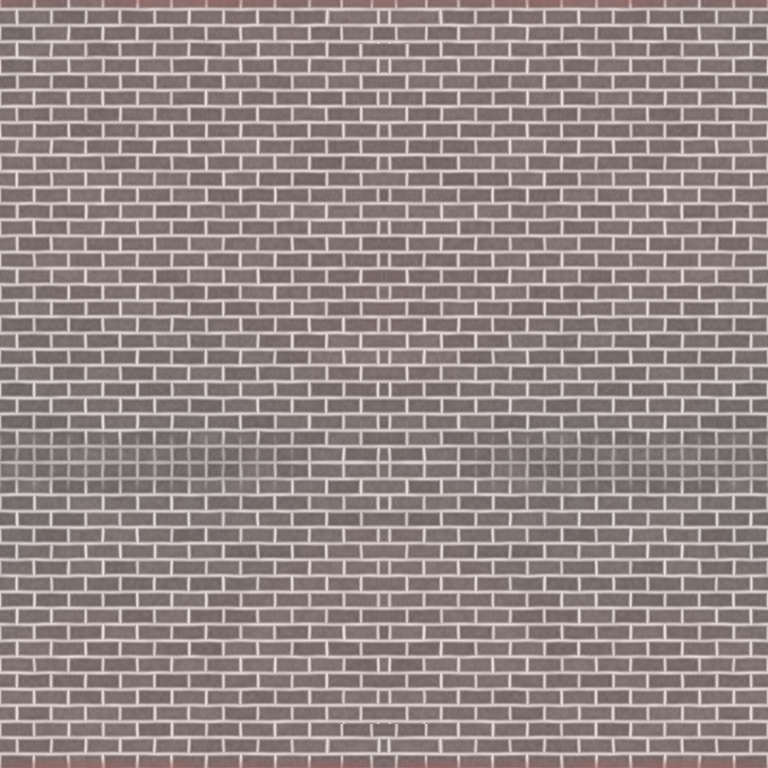
A WebGL 2 fragment shader for this texture:

```glsl
#version 300 es
precision highp float;
// Grey-brown running-bond brick wall with soft pale mortar, folded about
// a vertical centre line and a horizontal seam. Mortar lines are Gaussian
// profiles of distance; hashed noise adds tone, grain and uneven wear.
uniform vec2 u_resolution;
out vec4 fragColor;

const vec2 BRICK = vec2(0.0448, 0.02108);   // brick pitch across and up
const float SEAM_Y = 0.3978;                // height of the mirrored seam
const float FIRST_JOINT = 0.0075;           // half width of the small middle brick
const vec2 MORTAR_WIDTH = vec2(0.00160, 0.00178);
const vec3 BRICK_COLOR = vec3(0.487, 0.437, 0.427);
const vec3 MORTAR_COLOR = vec3(0.915, 0.875, 0.865);
const vec3 EDGE_RED = vec3(0.62, 0.40, 0.40);

float hash(vec2 p) {
  vec3 q = fract(vec3(p.xyx) * 0.1031);
  q += dot(q, q.yzx + 33.33);
  return fract((q.x + q.y) * q.z);
}

float valueNoise(vec2 p) {
  vec2 cell = floor(p);
  vec2 f = fract(p);
  f = f * f * (3.0 - 2.0 * f);
  float low = mix(hash(cell), hash(cell + vec2(1, 0)), f.x);
  float high = mix(hash(cell + vec2(0, 1)), hash(cell + vec2(1, 1)), f.x);
  return mix(low, high, f.y);
}

// Signed noise, -1 to 1
float signedNoise(vec2 p) {
  return valueNoise(p) * 2.0 - 1.0;
}

// Distance to the nearest multiple of pitch
float lineDistance(float x, float pitch) {
  return abs(x - pitch * round(x / pitch));
}

float softLine(float dist, float width) {
  return exp(-0.5 * dist * dist / (width * width));
}

// Displaces the joints of the odd bricks in the middle near top and bottom
float keystoneShift(float x, float y, float oddRow) {
  float nearEnd = step(0.443, abs(y - 0.5));
  float nearMiddle = 1.0 - smoothstep(0.008, 0.08, x);
  return nearEnd * nearMiddle * mix(-0.009, 0.023, oddRow);
}

void main() {
  vec2 uv = gl_FragCoord.xy / u_resolution;
  float pixel = 1.0 / min(u_resolution.x, u_resolution.y);

  // Fold the wall, then bend its lines slightly
  vec2 wall = vec2(abs(uv.x - 0.5), abs(uv.y - SEAM_Y));
  vec2 grainPoint = vec2(wall.x, uv.y);
  vec2 wobble = vec2(signedNoise(grainPoint * 55.0),
                     signedNoise(grainPoint * 48.0 + 19.0));
  vec2 bent = wall + wobble * vec2(0.0007, 0.0005);

  // Rows alternate by half a brick
  float row = floor(bent.y / BRICK.y);
  float oddRow = mod(row, 2.0);
  float along = bent.x - FIRST_JOINT - 0.5 * BRICK.x * oddRow;
  along += keystoneShift(wall.x, uv.y, oddRow);
  float side = step(SEAM_Y, uv.y);
  vec2 brickId = vec2(floor(along / BRICK.x) + 9.0, row + 50.0 * side);
  vec2 jointId = vec2(round(along / BRICK.x) + 71.0, brickId.y);

  // Bed and head joints, with a faint second set blended in at the seam
  vec2 width = max(MORTAR_WIDTH, vec2(0.55 * pixel));
  float bedDist = lineDistance(bent.y, BRICK.y);
  float headDist = lineDistance(along, BRICK.x);
  float ghostDist = lineDistance(along + 0.5 * BRICK.x, BRICK.x);
  float blend = smoothstep(0.06, 0.20, wall.x)
              * (1.0 - smoothstep(0.015, 0.045, wall.y));
  float wear = valueNoise(grainPoint * vec2(60.0, 90.0));
  float bed = softLine(bedDist, width.y) * mix(0.70, 0.96, wear);
  float head = softLine(headDist, width.x) * mix(0.80, 1.04, hash(jointId));
  float ghost = softLine(ghostDist, width.x) * 0.50 * blend;
  bed *= 1.0 - 0.25 * blend;
  head *= 1.0 - 0.35 * blend;
  float mortar = clamp(max(max(bed, head), ghost), 0.0, 1.0);

  // Brick tone, fine grain and a dark rim beside the mortar
  float tone = (hash(brickId) - 0.5) * 0.045;
  float grain = 0.020 * signedNoise(grainPoint * vec2(330.0, 240.0))
              + 0.014 * signedNoise(grainPoint * vec2(140.0, 200.0) + 7.0);
  float rimDist = min(bedDist - 0.0042, headDist - 0.0042);
  float rim = softLine(rimDist, 0.0014) * 0.030;
  vec3 color = BRICK_COLOR + tone + grain - rim;
  color = mix(color, MORTAR_COLOR, mortar);

  // Broad warm and cool drifts, cooler towards the seam and the sides
  float drift = signedNoise(grainPoint * 5.0 + 3.0);
  float cool = smoothstep(0.30, 0.0, wall.y) * smoothstep(0.0, 0.5, wall.x);
  color += drift * vec3(0.012, 0.004, 0.0);
  color += cool * vec3(-0.030, -0.002, 0.004);

  // Uneven red stain along the top and bottom edges
  float edge = 1.0 - smoothstep(0.002, 0.014, min(uv.y, 1.0 - uv.y));
  float stain = edge * mix(0.15, 0.65, valueNoise(grainPoint * vec2(22.0, 3.0)));
  color = mix(color, EDGE_RED, stain);
  fragColor = vec4(clamp(color, 0.0, 1.0), 1.0);
}
```
